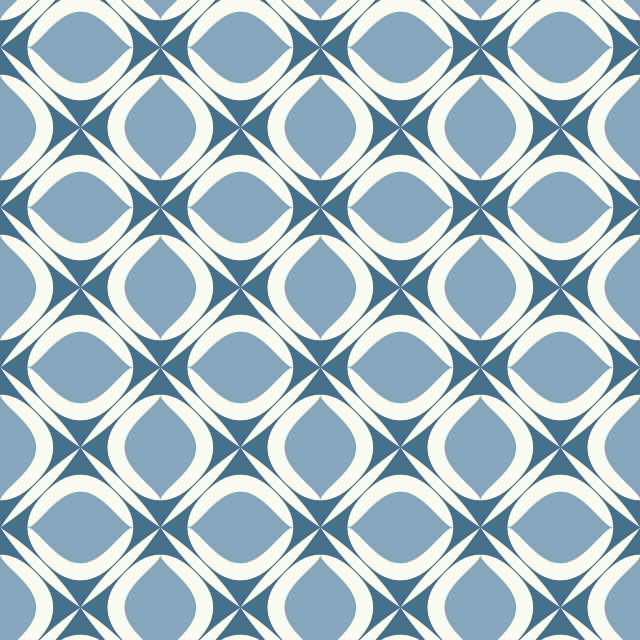
A Shadertoy shader for this pattern:

```glsl
const float REPEATS = 4.0;                    // whole repeats across and down
const vec2  LEAF_ORIGIN = vec2(0.502, 0.703); // centre of a lying leaf, in repeats

const vec3 CREAM = vec3(0.980, 0.990, 0.945);
const vec3 LEAF_BLUE = vec3(0.520, 0.650, 0.732);
const vec3 GROUND_BLUE = vec3(0.278, 0.445, 0.540);

// Lengths in units of one repeat
const float RING_RADIUS = 0.3205;
const float RING_SQUARENESS = 0.03;  // pulls the ring in along the diagonals
const vec2  LEAF_HALF = vec2(0.326, 0.224);
const vec2  PETAL_HALF = vec2(0.348, 0.036);
const float EDGE_PIXELS = 1.2;

// Offset from the nearest leaf centre, turned so the leaf lies along x
vec2 leafCell(vec2 p) {
    vec2 lying = p - round(p);
    vec2 upright = fract(p) - 0.5;
    return abs(lying.x) + abs(lying.y) < 0.5 ? lying : upright.yx;
}

// Circle flattened towards the four diagonals
float ringDistance(vec2 q) {
    float r2 = max(dot(q, q), 1e-6);
    float cos4 = 1.0 - 8.0 * q.x * q.x * q.y * q.y / (r2 * r2);
    return sqrt(r2) - RING_RADIUS * (1.0 + RING_SQUARENESS * cos4);
}

// Round belly running out into two cusped tips
float leafDistance(vec2 q) {
    float u = min(abs(q.x) / LEAF_HALF.x, 1.0);
    float taper = sqrt(1.0 - u * u);
    float height = LEAF_HALF.y * taper * taper * taper;
    float slope = 3.0 * LEAF_HALF.y / LEAF_HALF.x * u * taper;
    float side = (abs(q.y) - height) / sqrt(1.0 + slope * slope);
    return max(side, abs(q.x) - LEAF_HALF.x);
}

// Slim lens lying along each side of the diamond cell
float petalDistance(vec2 q) {
    vec2 a = abs(q);
    float along = (a.x - a.y) * sqrt(0.5);
    float across = abs(0.5 - a.x - a.y) * sqrt(0.5);
    float u = along / PETAL_HALF.x;
    return across - PETAL_HALF.y * (1.0 - u * u);
}

float coverage(float d, float edge) {
    return 1.0 - smoothstep(-edge, edge, d);
}

void mainImage(out vec4 fragColor, in vec2 fragCoord) {
    vec2 p = REPEATS * fragCoord / iResolution.xy - LEAF_ORIGIN;
    float edge = 0.5 * EDGE_PIXELS * REPEATS / min(iResolution.x, iResolution.y);
    vec2 q = leafCell(p);

    // Cream rings and petals on the ground, then the leaves
    float cream = min(ringDistance(q), petalDistance(q));
    vec3 color = mix(GROUND_BLUE, CREAM, coverage(cream, edge));
    color = mix(color, LEAF_BLUE, coverage(leafDistance(q), edge));

    fragColor = vec4(color, 1.0);
}
```
